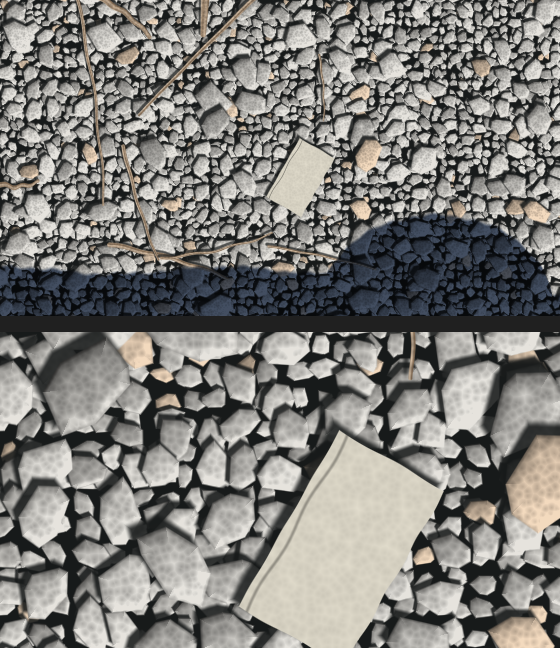
Top: the whole. Bottom: its middle third, enlarged.
Give the GLSL for this texture, as a Shadertoy shader.

```glsl
const float TAU = 6.2832;
const vec2 SUN = vec2(0.6, -0.8);
const vec3 GAP = vec3(0.09, 0.10, 0.10);
const vec3 GREY = vec3(1.0, 0.99, 0.965);
const vec3 WARM = vec3(1.06, 0.95, 0.83);
const vec3 SHADE = vec3(0.29, 0.345, 0.44);

float hash(vec2 p) {
    p = fract(p * vec2(0.1031, 0.1137) + 0.137);
    p += dot(p, p.yx + 33.33);
    return fract((p.x + p.y) * p.x * 7.13);
}
vec2 hash2(vec2 p) { return vec2(hash(p), hash(p.yx + 47.3)); }

mat2 rotation(float angle) {
    float c = cos(angle), s = sin(angle);
    return mat2(c, s, -s, c);
}

// Cellular noise: distance to the nearest scattered point
float cellular(vec2 p) {
    float nearest = 2.0;
    for (int i = 0; i < 9; i++) {
        vec2 id = floor(p) + vec2(i % 3 - 1, i / 3 - 1);
        nearest = min(nearest, length(id + hash2(id) - p));
    }
    return nearest;
}

// Irregular polygon: x = signed distance, y = how far its side faces the sun
vec2 stoneShape(vec2 p, float seed, float size) {
    mat2 turn = rotation(seed * TAU);
    p = turn * p * vec2(0.84, 1.18);
    vec2 sun = turn * SUN, best = vec2(-9.0, 0.0);
    for (int k = 0; k < 7; k++) {
        vec2 key = vec2(float(k) * 3.7, seed * 91.0);
        float angle = (float(k) + 0.75 * hash(key)) * TAU / 7.0;
        vec2 side = vec2(cos(angle), sin(angle));
        float d = dot(p, side) - size * mix(0.35, 0.52, hash(key + 19.0));
        if (d > best.x) best = vec2(d, dot(side, sun));
    }
    return best;
}

vec3 stoneColor(vec2 q, vec2 shape, vec2 id, float grain) {
    float tone = mix(0.60, 0.87, hash(id + 5.0)) + 0.18 * dot(q, SUN);
    tone += 0.20 * shape.y * smoothstep(-0.2, -0.02, shape.x);
    tone -= 0.16 * smoothstep(-0.05, 0.0, shape.x);
    return min(tone * grain, 0.9) * mix(GREY, WARM, step(0.95, hash(id + 8.0)));
}

// One layer of stones, painted so that shadows land on stones behind
void scatterStones(inout vec3 color, vec2 uv, float cells, float density, float grain) {
    vec2 p = uv * cells;
    float soft = cells / iResolution.y;
    for (int i = 0; i < 9; i++) {
        vec2 id = floor(p) + vec2(i % 3 - 1, 1 - i / 3), key = id + cells * 7.0;
        vec2 q = p - id - 0.5 - 0.5 * (hash2(key) - 0.5);
        if (hash(key + 2.0) > density || dot(q, q) > 1.0) continue;
        float seed = hash(key + 11.0), size = mix(0.78, 1.1, hash(key + 23.0));
        float shadow = stoneShape(q + SUN * 0.15, seed, size).x;
        color = mix(color, GAP, 0.88 * smoothstep(0.06, -0.03, shadow));
        vec2 shape = stoneShape(q, seed, size);
        color = mix(color, stoneColor(q, shape, key, grain), smoothstep(soft, -soft, shape.x));
    }
}

// Pale flat slab with a seam along its left side
float slabDistance(vec2 p) {
    vec2 d = abs(p) - vec2(0.064, 0.107);
    return max(d.x, d.y) + 0.0015 * sin(p.y * 95.0) * sin(p.x * 70.0 + 1.0);
}
void drawSlab(inout vec3 color, vec2 uv, float grain, float soft) {
    mat2 turn = rotation(0.521);
    vec2 p = turn * (uv - vec2(0.951, 0.438));
    float shadow = slabDistance(p + turn * SUN * 0.01);
    color = mix(color, GAP, 0.85 * smoothstep(0.006, -0.002, shadow));
    float seam = smoothstep(0.003, 0.0, abs(p.x + 0.054 + 0.002 * sin(p.y * 60.0)));
    vec3 face = vec3(0.84, 0.82, 0.76) * mix(0.75, 1.0, grain) * (1.0 - 0.3 * seam);
    color = mix(color, face, smoothstep(soft, -soft, slabDistance(p)));
}

// Bent tapering stick: x = signed distance, y = position across
vec2 twigShape(vec2 p, vec4 ends, float width, float bend) {
    vec2 axis = ends.zw - ends.xy;
    float len = length(axis), t = clamp(dot(p - ends.xy, axis) / (len * len), 0.0, 1.0);
    vec2 normal = vec2(-axis.y, axis.x) / len;
    vec2 q = p - ends.xy - axis * t - normal * bend * (sin(t * 3.1416) + 0.25 * sin(t * 17.0));
    return vec2(length(q) - width * (1.0 - 0.4 * t), dot(q, normal) / width);
}
void drawTwig(inout vec3 color, vec2 uv, vec4 ends, float n, float grain, float soft) {
    float width = mix(0.014, 0.0035, sqrt(n / 9.0)), bend = 0.015 * sin(n * 2.4);
    float shadow = twigShape(uv + SUN * 0.009, ends, width, bend).x;
    color = mix(color, GAP, 0.7 * smoothstep(0.004, -0.002, shadow));
    vec2 shape = twigShape(uv, ends, width, bend);
    float bark = 0.5 + 0.25 * sin(shape.y * 5.0 + n) - 0.25 * shape.y;
    vec3 wood = mix(vec3(0.46, 0.37, 0.28), vec3(0.81, 0.73, 0.64), bark) * grain;
    color = mix(color, wood, smoothstep(soft, -soft, shape.x));
}

// Ground shadow: a low band with a rounded hump on the right
float groundShadow(vec2 uv) {
    float band = 0.145 + 0.012 * sin(uv.x * 9.0 + 1.5) - 0.07 * smoothstep(1.5, 1.75, uv.x);
    float h = (uv.x - 1.38) / 0.37, hump = 0.03 + 0.29 * sqrt(max(1.0 - h * h, 0.0));
    float edge = max(band, hump) + 0.006 * sin(uv.x * 63.0) * sin(uv.x * 31.0);
    return smoothstep(0.008, -0.008, uv.y - edge);
}

void mainImage(out vec4 fragColor, in vec2 fragCoord) {
    vec2 uv = fragCoord / iResolution.y;
    float soft = 0.8 / iResolution.y;
    float grain = 0.80 + 0.25 * cellular(uv * 125.0) + 0.18 * cellular(uv * 48.0);
    vec3 color = GAP;
    for (float i = 0.0; i < 4.0; i++)
        scatterStones(color, uv, 36.0 * pow(0.67, i), 1.0 - 0.28 * i, grain);
    drawSlab(color, uv, grain, soft);
    // Stick ends, thickest first
    vec4 sticks[10] = vec4[10](vec4(0.65, 1.02, 0.643, 0.89), vec4(0.31, 1.01, 0.475, 0.884),
        vec4(-0.02, 0.424, 0.12, 0.424), vec4(0.347, 0.225, 0.72, 0.12),
        vec4(0.81, 1.01, 0.44, 0.637), vec4(0.39, 0.537, 0.50, 0.178),
        vec4(0.243, 1.01, 0.33, 0.352), vec4(0.51, 0.183, 0.861, 0.26),
        vec4(0.85, 0.22, 1.19, 0.148), vec4(1.01, 0.826, 1.025, 0.618));
    for (int i = 0; i < 10; i++) drawTwig(color, uv, sticks[i], float(i), grain, soft);
    fragColor = vec4(color * mix(vec3(1.0), SHADE, groundShadow(uv)), 1.0);
}
```
